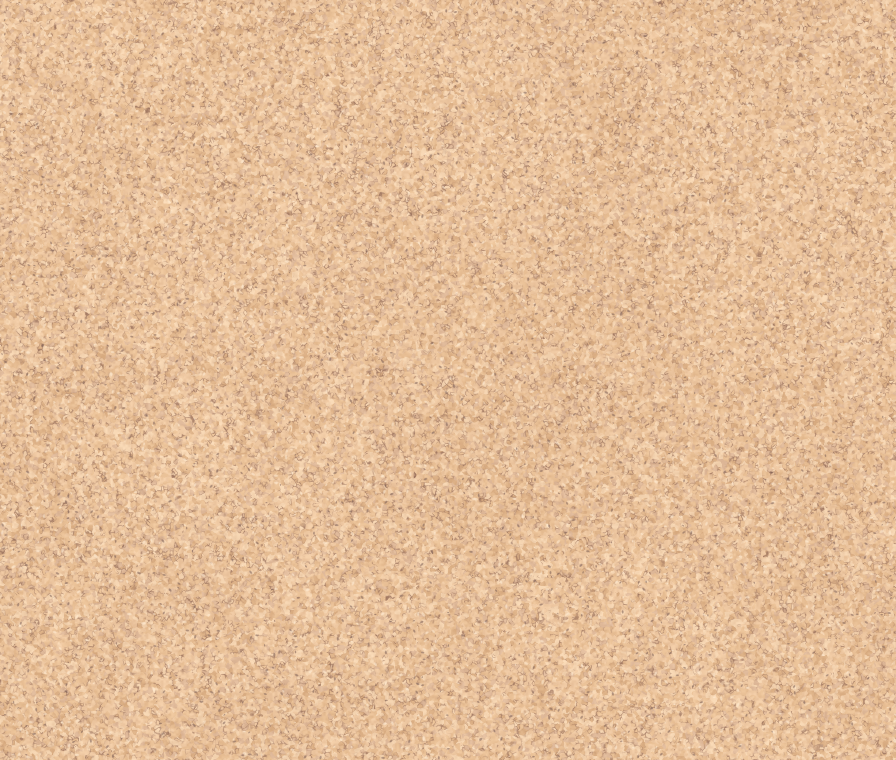
A Shadertoy shader for this texture:

```glsl
// Fine pressed cork: a sheet of tiny irregular tan grains from warped Voronoi cells,
// with short broken crevices, crumbly fine noise, sparse dark and pale flecks and soft
// large mottling. Each pixel averages a small grid of samples for smooth edges.

const float GRAINS_PER_HEIGHT = 200.0;
const int SAMPLES_PER_AXIS = 2;

const vec3 PALE_GRAIN  = vec3(0.955, 0.825, 0.685);
const vec3 LIGHT_GRAIN = vec3(0.935, 0.785, 0.635);
const vec3 MID_GRAIN   = vec3(0.915, 0.755, 0.59);
const vec3 TAN_GRAIN   = vec3(0.87, 0.70, 0.535);
const vec3 GREY_GRAIN  = vec3(0.88, 0.73, 0.605);
const vec3 CREVICE     = vec3(0.60, 0.44, 0.36);
const vec3 DARK_FLECK  = vec3(0.48, 0.37, 0.34);
const vec3 PALE_FLECK  = vec3(1.00, 0.93, 0.84);

// Two random values per lattice point, without sine
vec2 hash22(vec2 p) {
    vec3 q = fract(p.xyx * vec3(0.1031, 0.1030, 0.0973));
    q += dot(q, q.yzx + 33.33);
    return fract((q.xx + q.yz) * q.zy);
}

float valueNoise(vec2 p) {
    vec2 cell = floor(p), f = fract(p);
    f = f * f * (3.0 - 2.0 * f);
    float low = mix(hash22(cell).x, hash22(cell + vec2(1, 0)).x, f.x);
    float high = mix(hash22(cell + vec2(0, 1)).x, hash22(cell + vec2(1, 1)).x, f.x);
    return mix(low, high, f.y);
}

// Nearest grain: xy is its lattice cell, z the gap to the second nearest
vec3 nearestGrain(vec2 p) {
    vec2 base = floor(p), owner = base;
    float first = 9.0, second = 9.0;
    for (int y = -1; y <= 1; y++)
    for (int x = -1; x <= 1; x++) {
        vec2 cell = base + vec2(x, y);
        float d = length(cell + hash22(cell) - p);
        if (d < first) {
            second = first;
            first = d;
            owner = cell;
        } else {
            second = min(second, d);
        }
    }
    return vec3(owner, second - first);
}

vec3 grainColor(float pick) {
    vec3 color = GREY_GRAIN;
    if (pick < 0.89) color = TAN_GRAIN;
    if (pick < 0.78) color = MID_GRAIN;
    if (pick < 0.50) color = LIGHT_GRAIN;
    if (pick < 0.18) color = PALE_GRAIN;
    return color;
}

// Coverage of scattered, randomly turned oval chips; p is in lattice cells
float flecks(vec2 p, float share, float radius, float seed) {
    vec2 cell = floor(p);
    vec2 pick = hash22(cell + seed);
    vec2 offset = fract(p) - mix(vec2(0.25), vec2(0.75), hash22(cell + seed + 71.0));
    float angle = 6.2832 * pick.y;
    vec2 axis = vec2(cos(angle), sin(angle));
    vec2 local = vec2(dot(offset, axis), 1.8 * dot(offset, vec2(-axis.y, axis.x)));
    float size = radius * mix(0.6, 1.3, fract(pick.y * 7.0));
    return step(pick.x, share) * (1.0 - smoothstep(0.5 * size, 1.3 * size, length(local)));
}

vec3 cork(vec2 p) {
    // Grains with bent outlines
    vec2 g = p * GRAINS_PER_HEIGHT;
    vec2 bend = vec2(valueNoise(g * 1.2 + 17.0), valueNoise(g * 1.2 + 59.0)) - 0.5;
    vec3 grain = nearestGrain(g + 0.9 * bend);
    vec2 traits = hash22(grain.xy + 211.0);
    vec3 color = grainColor(traits.x);

    // Crumbly surface and broad mottling
    float crumbs = valueNoise(g * 1.5 + 31.0) - 0.5;
    float mottle = valueNoise(p * 5.0 + 3.0) + valueNoise(p * 14.0 + 8.0) - 1.0;
    color += vec3(0.8, 1.0, 1.05) * (0.075 * crumbs + 0.018 * mottle);

    // Crevices, broken into short soft marks
    float gap = 1.0 - smoothstep(0.0, 0.42, grain.z);
    float broken = smoothstep(0.4, 0.85, valueNoise(g * 1.1 + 97.0));
    color = mix(color, CREVICE, 0.95 * gap * broken * traits.y);

    // Bark specks and bright chips
    color = mix(color, PALE_FLECK, 0.55 * flecks(p * 92.0, 0.20, 0.23, 5.0));
    color = mix(color, DARK_FLECK, 0.55 * flecks(p * 96.0, 0.13, 0.20, 143.0));
    return color;
}

void mainImage(out vec4 fragColor, in vec2 fragCoord) {
    vec3 total = vec3(0.0);
    float count = float(SAMPLES_PER_AXIS);
    for (int y = 0; y < SAMPLES_PER_AXIS; y++)
    for (int x = 0; x < SAMPLES_PER_AXIS; x++) {
        vec2 shift = (vec2(x, y) + 0.5) / count - 0.5;
        total += cork((fragCoord + shift) / iResolution.y);
    }
    fragColor = vec4(clamp(total / (count * count), 0.0, 1.0), 1.0);
}
```
